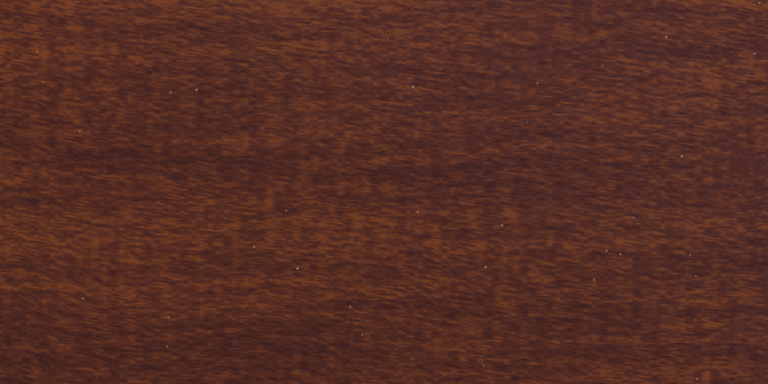
Write a Shadertoy shader that draws this texture.

```glsl
// Polished dark mahogany with short horizontal grain flecks and a few dust specks.

float hash(vec2 p) {
    return fract(sin(dot(p, vec2(127.1, 311.7))) * 43758.5453);
}

float noise(vec2 p) {
    vec2 cell = floor(p);
    vec2 f = fract(p);
    f = f * f * (3.0 - 2.0 * f);
    float bottom = mix(hash(cell), hash(cell + vec2(1.0, 0.0)), f.x);
    float top = mix(hash(cell + vec2(0.0, 1.0)), hash(cell + vec2(1.0, 1.0)), f.x);
    return mix(bottom, top, f.y);
}

// Noise centred on zero, stretched by separate frequencies in x and y
float grain(vec2 p, float alongX, float alongY) {
    return noise(p * vec2(alongX, alongY) + alongY) - 0.5;
}

// Sparse pale specks, at most one per grid cell
float dust(vec2 p) {
    vec2 grid = p / 0.08;
    vec2 cell = floor(grid);
    vec2 centre = 0.15 + 0.7 * vec2(hash(cell + 3.7), hash(cell + 9.2));
    float dist = length(grid - cell - centre) * 0.08;
    float radius = 0.001 + 0.002 * hash(cell + 21.4);
    float edge = 1.0 / iResolution.y;
    float present = step(0.91, hash(cell + 5.1));
    return present * (1.0 - smoothstep(radius - edge, radius + edge, dist));
}

void mainImage(out vec4 fragColor, in vec2 fragCoord) {
    vec2 uv = fragCoord / iResolution.xy;
    vec2 p = fragCoord / iResolution.y;

    // Slight tilt and waviness of the fibres
    vec2 q = p;
    q.y -= 0.02 * p.x;
    q.y += 0.03 * grain(p, 3.0, 4.0) + 0.005 * grain(p, 22.0, 30.0);

    // Broad bands and long streaks
    float tone = 0.5;
    tone += 0.30 * grain(q, 0.8, 8.0);
    tone += 0.26 * grain(q, 1.6, 24.0);
    tone += 0.34 * grain(q, 5.0, 75.0);

    // Short slanted flecks and fine pores
    vec2 slanted = q + vec2(0.0, 0.12 * q.x);
    tone += 0.72 * grain(slanted, 44.0, 135.0);
    tone += 0.60 * grain(slanted, 95.0, 215.0);

    vec3 darkBrown = vec3(0.262, 0.135, 0.125);
    vec3 redBrown = vec3(0.335, 0.172, 0.134);
    vec3 orangeBrown = vec3(0.445, 0.235, 0.138);
    vec3 color = mix(darkBrown, redBrown, clamp(tone / 0.5, -0.1, 1.0));
    color = mix(color, orangeBrown, clamp((tone - 0.5) / 0.5, 0.0, 1.1));

    // Cool sheen of the varnish towards the upper right
    float sheen = smoothstep(0.4, 1.2, uv.x * 0.8 + uv.y * 0.6);
    color += sheen * vec3(0.006, 0.012, 0.025);
    color *= 0.97 + 0.04 * uv.y;

    color = mix(color, vec3(0.72, 0.58, 0.48), 0.75 * dust(p));
    fragColor = vec4(color, 1.0);
}
```
